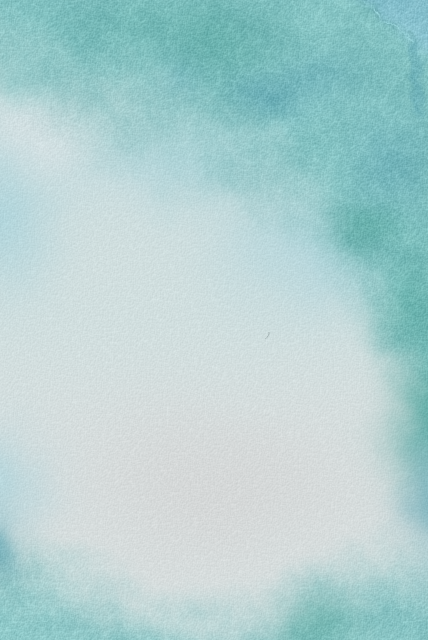
A WebGL 2 fragment shader for this background:

```glsl
#version 300 es
precision highp float;

uniform vec2 u_resolution;
out vec4 fragColor;

vec2 hash2(vec2 p) {
  vec3 q = fract(vec3(p.xyx) * vec3(0.1031, 0.103, 0.0973));
  q += dot(q, q.yzx + 33.33);
  return fract((q.xx + q.yz) * q.zy);
}

// Distance to the nearest scattered cell centre
float cellular(vec2 p) {
  vec2 cell = floor(p), f = fract(p);
  float nearest = 2.0;
  for (int y = -1; y <= 1; y++) {
    for (int x = -1; x <= 1; x++) {
      vec2 o = vec2(x, y);
      vec2 d = o + hash2(cell + o + 50.0) - f;
      nearest = min(nearest, dot(d, d));
    }
  }
  return sqrt(nearest);
}

// Layered sines, rotated at each octave
float ripple(vec2 p) {
  float sum = 0.0, amp = 0.5;
  for (int i = 0; i < 5; i++) {
    sum += amp * sin(p.x + 1.7 * sin(p.y * 0.8)) * cos(p.y + sin(p.x * 0.7));
    p = mat2(1.5, 1.1, -1.1, 1.5) * p + 2.3;
    amp *= 0.58;
  }
  return sum;
}

// Soft elliptical pool of pigment
vec3 pool(vec3 base, vec3 pigment, vec2 offset, vec2 radius, float amount) {
  vec2 q = offset / radius;
  return mix(base, pigment, amount * exp(-dot(q, q)));
}

float segment(vec2 p, vec2 a, vec2 b) {
  vec2 d = b - a;
  return length(p - a - d * clamp(dot(p - a, d) / dot(d, d), 0.0, 1.0));
}

void main() {
  vec2 uv = gl_FragCoord.xy / u_resolution;
  vec2 p = uv * vec2(1.0, 1.5);
  float mottle = ripple(p * 17.0);
  vec2 w = p + 0.035 * vec2(ripple(p * 9.0 + 4.0), ripple(p * 9.0 + 11.0));

  vec3 teal = vec3(0.52, 0.765, 0.765);
  vec3 green = vec3(0.36, 0.67, 0.64);
  vec3 blue = vec3(0.39, 0.66, 0.71);
  vec3 sky = vec3(0.67, 0.83, 0.86);
  vec3 white = vec3(0.85, 0.89, 0.9);

  // Paper, warmer low down and cooler at the left
  vec3 color = mix(vec3(0.845, 0.875, 0.875), vec3(0.82, 0.875, 0.875), smoothstep(0.4, 0.8, p.y));
  color = pool(color, vec3(0.835, 0.845, 0.845), w - vec2(0.5, 0.36), vec2(0.32, 0.18), 0.9);
  color = pool(color, sky, w - vec2(0.0, 1.0), vec2(0.11, 0.17), 0.8);
  color = pool(color, sky, w - vec2(0.0, 0.38), vec2(0.1, 0.12), 0.7);
  color = pool(color, sky, w - vec2(0.74, 0.91), vec2(0.2, 0.14), 0.7);
  color = pool(color, sky, w - vec2(0.42, 1.13), vec2(0.28, 0.11), 0.6);

  // Wash sweeping over the top and down the right side
  float edge = 1.5 - w.y - 0.18 - 0.3 * w.x - 0.5 * pow(max(w.x, 0.0), 5.0);
  float topWash = 1.0 - smoothstep(-0.18, 0.2, edge + 0.05 * mottle);
  color = mix(color, teal, topWash);

  // Wash along the bottom
  float bottomEdge = w.y - 0.13 - 0.07 * cos(6.283 * w.x);
  float bottomWash = 1.0 - smoothstep(-0.18, 0.1, bottomEdge + 0.04 * mottle);
  color = mix(color, vec3(0.54, 0.78, 0.78), bottomWash * 0.95);

  // Green pools
  color = pool(color, green, w - vec2(0.52, 1.4), vec2(0.12, 0.1), 0.45);
  color = pool(color, green, w - vec2(0.33, 1.44), vec2(0.2, 0.09), 0.3);
  color = pool(color, green, w - vec2(0.85, 0.965), vec2(0.07, 0.055), 0.65);
  color = pool(color, green, w - vec2(0.97, 0.8), vec2(0.08, 0.13), 0.6);
  color = pool(color, green, w - vec2(1.0, 0.53), vec2(0.085, 0.14), 0.9);
  color = pool(color, green, w - vec2(0.74, 0.03), vec2(0.09, 0.06), 0.6);

  // Blue pools
  color = pool(color, blue, w - vec2(0.63, 1.265), vec2(0.08, 0.055), 0.6);
  color = pool(color, blue, w - vec2(0.74, 1.32), vec2(0.1, 0.05), 0.4);
  color = pool(color, blue, w - vec2(0.41, 1.3), vec2(0.05, 0.04), 0.3);
  color = pool(color, blue, w - vec2(0.92, 1.12), vec2(0.08, 0.11), 0.45);
  color = pool(color, blue, w - vec2(1.0, 0.32), vec2(0.065, 0.13), 0.65);
  color = pool(color, blue, w - vec2(0.0, 0.22), vec2(0.045, 0.07), 0.7);
  color = pool(color, teal, w - vec2(0.06, 1.3), vec2(0.07, 0.07), 0.5);

  // Bare streak running down from the upper left
  vec2 streak = mat2(0.8, 0.6, -0.6, 0.8) * (w - vec2(0.07, 1.19));
  color = pool(color, white, streak.yx, vec2(0.055, 0.16), 0.45);
  color = pool(color, white, w - vec2(0.08, 1.2), vec2(0.13, 0.07), 0.6);

  // Blue corner with a crinkled, broken drying line
  vec2 c = p + 0.012 * vec2(ripple(p * 55.0), ripple(p * 55.0 + 7.0));
  float corner = smoothstep(-0.02, 0.03, c.x * 0.64 + c.y * 0.77 - 1.69);
  color = mix(color, vec3(0.54, 0.76, 0.83), corner * 0.7);
  float line = segment(c, vec2(0.85, 1.495), vec2(0.965, 1.4));
  float broken = smoothstep(-0.3, 0.3, ripple(p * 70.0 + 3.0));
  color += 0.08 * broken * (1.0 - smoothstep(0.0, 0.004, line));
  color -= 0.05 * broken * (1.0 - smoothstep(0.0, 0.005, abs(line - 0.006)));
  float drip = segment(c, vec2(0.97, 1.39), vec2(0.98, 1.24));
  color = mix(color, blue, 0.5 * (1.0 - smoothstep(0.002, 0.022, drip)));

  // Pigment mottling, then paper tooth lit from the upper left
  float pigment = max(topWash, bottomWash);
  float clumps = cellular(p * 38.0 + mottle) - 0.5;
  float grain = cellular(p * 110.0 + mottle) - 0.5;
  vec2 tooth = p * vec2(230.0, 200.0) + mottle;
  float relief = cellular(tooth) - cellular(tooth + vec2(0.5, -0.6));
  color += vec3(1.0, 0.8, 0.75) * pigment * (0.04 * mottle + 0.045 * clumps);
  color += (0.03 + 0.04 * pigment) * grain + (0.035 + 0.025 * pigment) * relief;

  // Stray curved fibre
  vec2 f = p - vec2(0.622, 0.712);
  f.x -= 0.006 - 45.0 * f.y * f.y;
  float fibre = segment(f, vec2(-0.006, -0.006), vec2(0.004, 0.009));
  color -= 0.13 * (1.0 - smoothstep(0.0002, 0.002, fibre));

  fragColor = vec4(clamp(color, 0.0, 1.0), 1.0);
}
```
